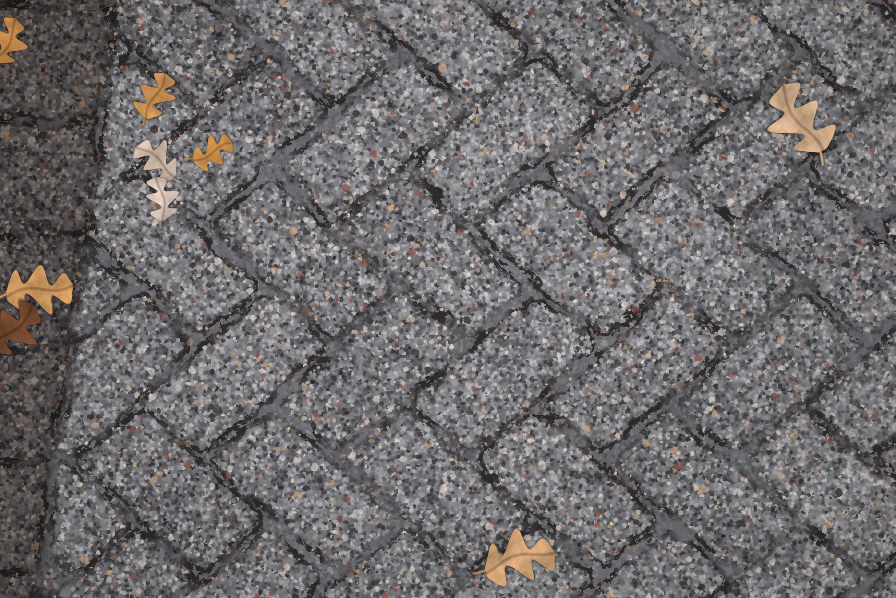
Give the GLSL for this texture, as a Shadertoy shader.

```glsl
// Wet herringbone pavers of pebbly concrete, with silted joints, an edge course and fallen oak leaves.
#define HALF_DIAGONAL vec2(0.1115, 0.0977)  // half the diagonal of one paver square
#define PATTERN_ORIGIN vec2(0.674, 0.326)
#define SQUARE_SIDE 0.148
#define JOINT_WIDTH 0.045                   // in paver squares
#define JOINT_WOBBLE 0.0075
#define GRAIN_SCALE 150.0
#define GRAIN_CONTRAST 0.40
#define PEBBLE_SHARE 0.17
#define CONCRETE vec3(0.462, 0.458, 0.472)
#define SILT vec3(0.47, 0.47, 0.495)
#define CREVICE vec3(0.18, 0.165, 0.165)

const int LEAVES = 9;
// Centre, half length and angle of each leaf
const vec4 LEAF[LEAVES] = vec4[](
    vec4(0.260, 0.840, 0.042, 1.2), vec4(0.262, 0.732, 0.042, 2.5),
    vec4(0.270, 0.668, 0.038, 1.7), vec4(0.356, 0.746, 0.037, 0.4),
    vec4(1.338, 0.800, 0.066, 2.1), vec4(0.868, 0.065, 0.062, 0.3),
    vec4(0.066, 0.515, 0.058, 0.2), vec4(0.020, 0.450, 0.055, 0.8),
    vec4(0.012, 0.930, 0.042, 1.1));
// 0 is pale, 1 is orange, 2 is brown
const float LEAF_AGE[LEAVES] = float[](0.9, 0.1, 0.0, 1.0, 0.4, 0.6, 0.8, 1.8, 1.1);

vec3 hash3(vec2 p) {
    vec3 q = fract(p.xyx * vec3(0.1031, 0.1030, 0.0973));
    q += dot(q, q.yxz + 33.33);
    return fract((q.xxy + q.yzz) * q.zyx);
}

// Layered sines, about -1 to 1
float waves(vec2 p) {
    float sum = 0.0, amp = 0.5;
    for (int i = 0; i < 4; i++) {
        sum += amp * sin(p.x + 1.6 * sin(p.y * 0.9 + float(i)));
        p = mat2(1.2, 1.6, -1.6, 1.2) * p + 2.3;
        amp *= 0.6;
    }
    return sum;
}

// Cellular noise: distance to the nearest point, then its random triple
vec4 cells(vec2 p) {
    vec2 base = floor(p), nearest = base;
    float best = 9.0;
    for (int y = -1; y <= 1; y++)
    for (int x = -1; x <= 1; x++) {
        vec2 cell = base + vec2(x, y);
        float d = length(cell + 0.1 + 0.8 * hash3(cell).xy - p);
        if (d < best) { best = d; nearest = cell; }
    }
    return vec4(best, hash3(nearest + 17.0));
}

// Soft random blobs, -0.5 to 0.5
float speckle(vec4 cell) {
    return (cell.y - 0.5) * (1.0 - smoothstep(0.25, 0.85, cell.x));
}

// Depth inside a 2:1 herringbone paver, in squares, and its random tone
vec2 herringbone(vec2 p) {
    vec2 d = (p - PATTERN_ORIGIN) / HALF_DIAGONAL;
    vec2 grid = 0.5 * vec2(d.x + d.y, d.x - d.y);
    vec2 cell = floor(grid);
    float k = mod(cell.x - cell.y, 4.0);
    vec2 size = k < 1.5 ? vec2(2, 1) : vec2(1, 2);
    vec2 corner = cell - vec2(abs(k - 1.0) < 0.5, abs(k - 2.0) < 0.5);
    vec2 q = abs(grid - corner - 0.5 * size) - 0.5 * size + 0.16;
    float depth = 0.16 - length(max(q, 0.0)) - min(max(q.x, q.y), 0.0);
    return vec2(depth, hash3(corner + 40.0).x);
}

vec3 pebbleColor(float pick) {
    if (pick < 0.42) return vec3(0.80, 0.76, 0.73);
    if (pick < 0.56) return vec3(0.76, 0.62, 0.50);
    if (pick < 0.70) return vec3(0.55, 0.37, 0.33);
    return vec3(0.25, 0.24, 0.24);
}

// Lobed leaf along x, from -1 to 1; negative inside
float leafShape(vec2 p) {
    float lobe = 0.5 + 0.5 * cos(8.5 * p.x - 3.0 * abs(p.y) + 0.6);
    float blade = abs(p.y) - (0.16 + 0.58 * lobe) * sqrt(max(1.0 - p.x * p.x, 0.0));
    float stem = max(abs(p.y + 0.08 * p.x) - 0.03, abs(p.x + 0.9) - 0.4);
    return min(max(blade, abs(p.x) - 0.97), stem);
}

void mainImage(out vec4 fragColor, in vec2 fragCoord) {
    vec2 p = fragCoord / iResolution.y;
    float px = 1.0 / iResolution.y;
    vec2 w = p + JOINT_WOBBLE * vec2(waves(p * 24.0), waves(p.yx * 27.0 + 5.0));
    vec2 rough = p + 0.0016 * vec2(waves(p * 310.0), waves(p.yx * 330.0));

    // Pavers, and the straight edge course on the left
    vec2 paver = herringbone(w);
    float side = (w.x - 0.065 - 0.13 * w.y) / SQUARE_SIDE;
    float course = abs(fract(w.y / 0.19 + 0.3) - 0.5) * 0.19 / SQUARE_SIDE;
    float depth = side > 0.0 ? min(paver.x, side) : min(-side, course + 0.03);

    // Concrete grain and wear
    vec4 grain = cells(rough * GRAIN_SCALE), clump = cells(rough * GRAIN_SCALE * 0.43);
    vec3 color = CONCRETE + GRAIN_CONTRAST * speckle(grain) + 0.16 * speckle(clump);
    color += 0.04 * (paver.y - 0.5) + 0.035 * waves(p * 9.0) + 0.05 * waves(p * 170.0);

    // Joints: patches of smooth silt between ragged, broken crevices
    float fill = waves(p * 11.0 + 3.0);
    float ragged = 0.05 * (clump.z - 0.5) + 0.035 * (grain.z - 0.5);
    float width = max(JOINT_WIDTH * (1.0 + 0.9 * fill), 0.012) + ragged;
    float soft = 0.8 * px / SQUARE_SIDE;
    vec3 silt = SILT * (0.92 + 0.12 * fill + 0.18 * speckle(grain));
    float inJoint = 1.0 - smoothstep(width - soft, width + soft, depth);
    color = mix(color, silt, inJoint * clamp(0.65 + 0.5 * fill, 0.2, 0.95));
    float crackSize = 0.014 + 0.028 * grain.w;
    float crack = 1.0 - smoothstep(crackSize - soft, crackSize + soft, abs(depth - width));
    color = mix(color, CREVICE, crack * clamp(0.6 + 0.8 * waves(p * 38.0), 0.12, 0.95));
    color *= 1.0 - 0.13 * (1.0 - smoothstep(0.03, 0.16, depth));

    // Embedded pebbles in three sizes
    for (int i = 0; i < 3; i++) {
        float scale = GRAIN_SCALE * pow(0.69, float(i) + 0.4);
        vec4 stone = cells(rough * scale + 31.0 * float(i));
        float radius = 0.2 + 0.22 * stone.z, blur = 0.6 * px * scale;
        float mask = 1.0 - smoothstep(radius - blur, radius + blur, stone.x);
        mask *= step(stone.y, PEBBLE_SHARE / (1.0 + 0.6 * float(i)));
        vec3 tint = pebbleColor(stone.w) * (0.92 + 0.3 * speckle(grain));
        color = mix(color, tint, 0.9 * mask * (1.0 - 0.6 * inJoint));
    }

    // Damp brown edge and darker corners
    float edge = 1.0 - smoothstep(-0.1, 0.1, side);
    color *= mix(vec3(1), vec3(0.72, 0.68, 0.66), edge);
    vec2 fromCentre = (fragCoord / iResolution.xy - 0.5) * vec2(1.0, 0.8);
    color *= 1.06 - 0.5 * dot(fromCentre, fromCentre);

    // Fallen leaves with a contact shadow and a midrib
    for (int i = 0; i < LEAVES; i++) {
        vec4 leaf = LEAF[i];
        float c = cos(leaf.w), s = sin(leaf.w), blur = 1.2 * px / leaf.z;
        vec2 q = mat2(c, -s, s, c) * (p - leaf.xy) / leaf.z;
        q.y += 0.12 * sin(3.0 * q.x + float(i));
        float age = LEAF_AGE[i];
        vec3 tint = mix(vec3(0.86, 0.78, 0.73), vec3(0.82, 0.57, 0.30), min(age, 1.0));
        tint = mix(tint, vec3(0.38, 0.22, 0.16), max(age - 1.0, 0.0));
        tint *= 0.95 + 0.14 * waves(p * 60.0);
        tint *= 1.0 - 0.2 * (1.0 - smoothstep(0.02, 0.03 + blur, abs(q.y)));
        float shape = leafShape(q);
        color *= 0.65 + 0.35 * smoothstep(-0.05, 0.16, shape);
        color = mix(color, tint, 1.0 - smoothstep(-blur, blur, shape));
    }
    fragColor = vec4(clamp(color, 0.0, 1.0), 1.0);
}
```
